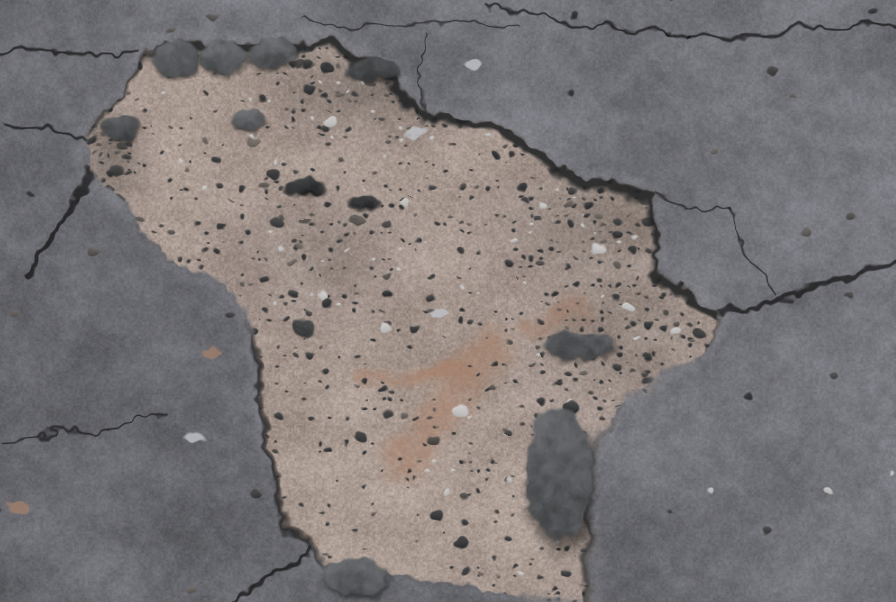
A Shadertoy shader for this texture:

```glsl
// Broken asphalt around a sandy pothole: a wobbling polygon distance parts the
// noise-toned paving from the sand; cracks, a rim shadow, hashed pebbles and
// larger stones lie on top. The canvas is 5.14 units high, with y running down.
const vec2 RIM[23] = vec2[23](
    vec2(1.1, .66), vec2(1.36, .35), vec2(2.82, .33), vec2(3.25, .55), vec2(3.62, .97), vec2(4.25, 1.02),
    vec2(4.8, 1.42), vec2(5.56, 1.65), vec2(5.6, 2.25), vec2(6.17, 2.68), vec2(6.05, 2.98), vec2(5.3, 3.42),
    vec2(5.05, 3.85), vec2(5.05, 5.2), vec2(2.8, 4.8), vec2(2.45, 4.5), vec2(2.2, 3.5), vec2(2.18, 2.85),
    vec2(1.95, 2.42), vec2(1.38, 2.25), vec2(1.1, 1.75), vec2(.74, 1.45), vec2(.76, 1.12));
vec3 hash(vec2 p) {
    vec3 q = fract(p.xyx * vec3(.1031, .103, .0973));
    q += dot(q, q.yxz + 33.33);
    return fract((q.xxy + q.yzz) * q.zyx);
}
float noise(vec2 p) {
    vec2 i = floor(p), f = fract(p);
    f *= f * (3. - 2. * f);
    return mix(mix(hash(i).x, hash(i + vec2(1, 0)).x, f.x),
               mix(hash(i + vec2(0, 1)).x, hash(i + 1.).x, f.x), f.y);
}
float fbm(vec2 p) {
    float sum = 0., amp = .5;
    for (int i = 0; i < 5; i++, amp *= .5) {
        sum += amp * noise(p);
        p = mat2(1.6, 1.2, -1.2, 1.6) * p + 7.;
    }
    return sum - .48;
}
float segment(vec2 p, vec2 a, vec2 b) {
    vec2 e = b - a, w = p - a;
    return length(w - e * clamp(dot(w, e) / dot(e, e), 0., 1.));
}
// Signed distance to the hole, negative on the sand
float hole(vec2 p) {
    float d = 9., side = 1.;
    for (int i = 0, j = 22; i < 23; j = i++) {
        vec2 a = RIM[i], b = RIM[j];
        d = min(d, segment(p, a, b));
        if ((a.y > p.y) != (b.y > p.y) &&
            p.x < a.x + (b.x - a.x) * (p.y - a.y) / (b.y - a.y)) side = -side;
    }
    return d * side;
}
float spot(vec2 p, float x, float y, float rx, float ry) {
    p = (p - vec2(x, y)) / vec2(rx, ry);
    return exp(-dot(p, p));
}
void crack(inout vec3 col, vec2 p, vec2 a, vec2 b, float width) {
    col *= 1. - .6 * smoothstep(width + .012, width - .012, segment(p, a, b));
}
void stone(inout vec3 col, vec2 p, float x, float y, float rx, float ry, float tone) {
    vec2 q = (p - vec2(x, y)) / vec2(rx, ry);
    float edge = .016 / min(rx, ry);
    col *= 1. - .45 * smoothstep(1.25, .8, length(q - vec2(.05, .15)));
    vec3 face = vec3(.98, 1, 1.03) * (tone - .05 * q.y + .16 * fbm(p * 12.));
    col = mix(col, face, smoothstep(1. + edge, 1. - edge, length(q)));
}
void chip(inout vec3 col, vec2 p, float x, float y, vec3 tint) {
    col = mix(col, tint, .85 * smoothstep(1.2, .75, length((p - vec2(x, y)) / vec2(.08, .05))));
}
// At most one pebble per cell, drawn where its hash falls below the density
void pebbles(inout vec3 col, vec2 p, float size, float density) {
    vec2 g = p / size + 40. * size + 19.;
    vec3 h = hash(floor(g)), k = hash(floor(g) + 71.);
    vec2 q = (fract(g) - .32 - .36 * h.xy) * vec2(1, 1.1 + .5 * k.y);
    float r = .13 + .17 * k.x, soft = min(.014 / size, .16);
    vec3 tint = k.z > .92 ? vec3(.77) : mix(vec3(.17, .18, .19), vec3(.42, .39, .37), k.y * k.y);
    float cover = step(h.z, density) * smoothstep(r + soft, r - soft, length(q));
    col = mix(col, tint - q.y * .25, .9 * cover);
}
void mainImage(out vec4 fragColor, in vec2 fragCoord) {
    vec2 p = vec2(fragCoord.x, iResolution.y - fragCoord.y) / iResolution.y * 5.14;
    vec2 wobble = vec2(noise(p * 5.), noise(p * 5. + 31.)) - .5;
    vec2 ripple = vec2(noise(p * 17.), noise(p * 17. + 53.)) - .5;
    vec2 w = p + .11 * wobble + .05 * ripple, q = p + .035 * ripple;
    float grain = .06 * (noise(p * 42.) + noise(p * 75.) - 1.);
    // Paving, lighter toward the upper right
    float tone = .41 + .05 * smoothstep(-2., 5., p.x - p.y) + .15 * fbm(p * vec2(1.3, 2)) + .09 * fbm(p * 9.);
    vec3 col = (tone + .7 * grain) * vec3(.985, .99, 1.04);
    pebbles(col, q, .17, .035);
    crack(col, w, vec2(0, .45), vec2(1.2, .46), .012); crack(col, w, vec2(2.6, .2), vec2(4.4, .2), .006);
    crack(col, w, vec2(4.15, .05), vec2(5.9, .33), .012); crack(col, w, vec2(5.9, .33), vec2(7.7, .18), .014);
    crack(col, w, vec2(3.6, .3), vec2(3.6, .95), .006); crack(col, w, vec2(6.17, 2.68), vec2(7.7, 2.23), .02);
    crack(col, w, vec2(5.56, 1.65), vec2(6.2, 1.82), .007); crack(col, w, vec2(6.2, 1.82), vec2(6.6, 2.5), .007);
    crack(col, w, vec2(.74, 1.2), vec2(0, 1.05), .012); crack(col, w, vec2(.74, 1.45), vec2(.23, 2.4), .025);
    crack(col, w, vec2(0, 3.75), vec2(1.4, 3.58), .008); crack(col, w, vec2(2.65, 4.72), vec2(2, 5.12), .02);
    // Sand with rusty streaks; rubble gathers under the rim and at the right
    vec3 sand = vec3(.655, .598, .565) + .16 * fbm(p * vec2(2, 3.5)) + 1.3 * grain;
    float rust = smoothstep(.3, 0., segment(w, vec2(3.42, 3.95), vec2(4.2, 3)))
        + smoothstep(.12, 0., segment(w, vec2(3.1, 3.25), vec2(3.9, 3.15)))
        + smoothstep(.16, 0., segment(w, vec2(4.55, 2.82), vec2(4.95, 2.65)));
    sand = mix(sand, vec3(.66, .5, .41), min(rust, 1.) * (.54 + .7 * fbm(p * 5.)));
    float rubble = spot(p, 3.1, .75, .65, .35) + spot(p, .95, 1.35, .25, .4) + .8 * spot(p, 5.1, 1.9, .75, .4)
        + .6 * spot(p, 5.3, 2.9, .9, .55) + .45 * spot(p, 2.7, 2.2, .7, .5) + .5 * spot(p, 5., 4.4, .2, .8);
    sand *= 1. - .22 * min(rubble, 1.);
    for (float i = 0.; i < 3.; i++) pebbles(sand, q, .075 * exp2(.8 * i), .16 - .04 * i + .4 * rubble);
    // Join the layers: worn bank at lower right, cast shadow under the upper rim
    float d = hole(w), soft = mix(.016, .07, smoothstep(3., 3.4, p.y) * smoothstep(4.2, 4.9, p.x));
    float inside = smoothstep(soft, -soft, d);
    col = mix(col + .03 * smoothstep(.07, 0., abs(d - .05)), sand, inside);
    col = mix(col, vec3(.13, .135, .14), .88 * inside * smoothstep(-.035, .025, hole(w + vec2(.035, -.075))));
    col *= 1. - .5 * smoothstep(2.7, 3., p.y) * smoothstep(2.9, 2.6, p.x) * smoothstep(.045, .01, abs(d));
    // Slab fragments, larger stones, then pale and ochre chips
    vec2 s = p + .07 * wobble + .04 * ripple;
    for (float i = 0.; i < 3.; i++) stone(col, s, 1.5 + .41 * i, .49 - .02 * i, .2, .15, .35);
    stone(col, s, 1.03, 1.08, .16, .1, .31); stone(col, s, 3.17, .6, .19, .1, .27);
    stone(col, s, 2.12, 1.03, .13, .09, .36); stone(col, s, 2.6, 1.6, .15, .08, .2);
    stone(col, s, 3.12, 1.73, .13, .065, .21); stone(col, s, 2.57, 2.78, .1, .08, .27);
    stone(col, s, 4.94, 2.95, .28, .12, .32); stone(col, s, 4.78, 4.05, .29, .56, .34);
    stone(col, s, 3.04, 4.93, .27, .16, .36);
    vec3 pale = vec3(.74, .75, .77), ochre = vec3(.61, .49, .42);
    chip(col, s, 3.73, 2.65, pale); chip(col, s, 3.54, 1.13, pale);
    chip(col, s, 4.03, .54, pale); chip(col, s, 1.65, 3.73, pale);
    chip(col, s, .15, 4.32, ochre); chip(col, s, 1.81, 3., ochre);
    fragColor = vec4(clamp(col, 0., 1.), 1);
}
```
